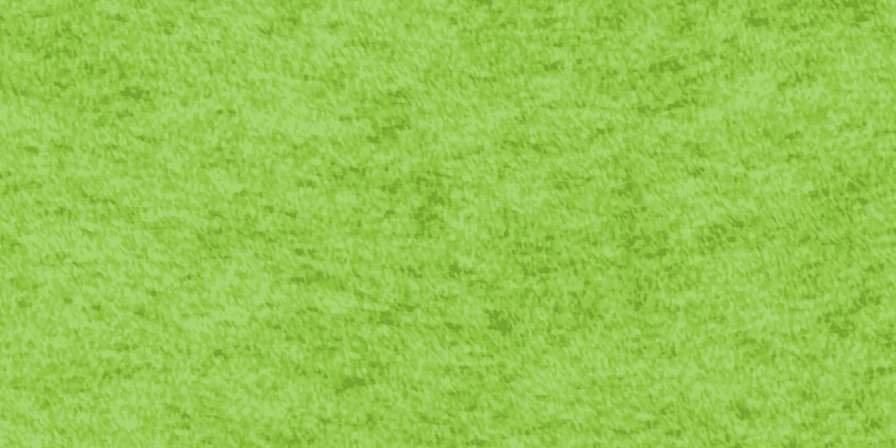
Reproduce this texture procedurally as a Shadertoy shader.

```glsl
// Short green plush: upright fibre grain, flat sideways tufts and dark
// dashes between them, over a soft uneven nap. Each layer is unit-variance
// cellular noise; their weighted sum picks a tone from a six-step ramp.

const int STOPS = 6;
const vec3 RAMP[STOPS] = vec3[STOPS](
    vec3(0.46, 0.65, 0.19), vec3(0.52, 0.73, 0.22), vec3(0.56, 0.77, 0.25),
    vec3(0.59, 0.79, 0.31), vec3(0.62, 0.81, 0.36), vec3(0.66, 0.84, 0.43));
// Tone of each ramp step, in standard deviations from the mean
const float TONES[STOPS] = float[STOPS](-2.05, -1.2, -0.5, 0.2, 0.95, 1.8);

vec3 hash3(vec2 p) {
    vec3 h = fract(p.xyx * vec3(0.1031, 0.1030, 0.0973));
    h += dot(h, h.yxz + 33.33);
    return fract((h.xxy + h.yzz) * h.zyx);
}

// Scattered soft blobs of random tone, normalised to variance one
float cellNoise(vec2 p, float seed) {
    vec2 cell = floor(p);
    vec2 local = fract(p);
    float tone = 0.0;
    float power = 0.0;
    for (int y = -1; y <= 1; y++) {
        for (int x = -1; x <= 1; x++) {
            vec2 offset = vec2(x, y);
            vec3 h = hash3(cell + offset + seed);
            vec2 d = offset + h.xy - local;
            float weight = exp(-5.0 * dot(d, d));
            tone += (h.z - 0.5) * 3.464 * weight;
            power += weight * weight;
        }
    }
    return tone * inversesqrt(power);
}

// Bends the rows so that tufts tilt gently across the cloth
vec2 combNap(vec2 p) {
    float bend = 0.055 * sin(3.0 * (p.x - 0.8) + 0.8 * p.y);
    float ripple = 0.006 * sin(13.0 * p.x + 7.0 * p.y);
    return p + vec2(0.012 * sin(9.0 * p.y), bend + ripple);
}

float fibres(vec2 p, vec2 size) {
    float lean = 0.25 * p.y + 0.012 * sin(11.0 * p.y + 4.0 * p.x);
    return cellNoise(vec2(p.x + lean, p.y) / size, 17.0);
}

float tufts(vec2 p, vec2 size) {
    float fine = cellNoise(p / size, 131.0);
    float wide = cellNoise(p / (size * 2.3), 257.0);
    return 0.8 * fine + 0.6 * wide;
}

// Short dark gaps, centred so they leave the mean tone unchanged
float gaps(vec2 p, vec2 size) {
    return 0.17 - smoothstep(0.6, 2.2, cellNoise(p / size, 389.0));
}

float broadNap(vec2 p) {
    float patches = cellNoise(p * vec2(3.5, 5.0), 523.0);
    float mottling = cellNoise(p * vec2(9.0, 14.0), 641.0);
    return 0.7 * patches + 0.7 * mottling + 0.5 * (1.0 - p.x);
}

vec3 rampColour(float tone) {
    vec3 colour = RAMP[0];
    for (int i = 1; i < STOPS; i++) {
        float t = (tone - TONES[i - 1]) / (TONES[i] - TONES[i - 1]);
        colour = mix(colour, RAMP[i], clamp(t, 0.0, 1.0));
    }
    return colour;
}

void mainImage(out vec4 fragColor, in vec2 fragCoord) {
    vec2 p = fragCoord / iResolution.y;
    vec2 nap = combNap(p);

    // Layers from finest to broadest
    float tone = 0.72 * fibres(p, vec2(0.0065, 0.0095));
    tone += 0.44 * tufts(nap, vec2(0.034, 0.012));
    tone += 1.5 * gaps(nap, vec2(0.042, 0.014));
    tone += 0.29 * broadNap(p);

    fragColor = vec4(rampColour(tone), 1.0);
}
```
